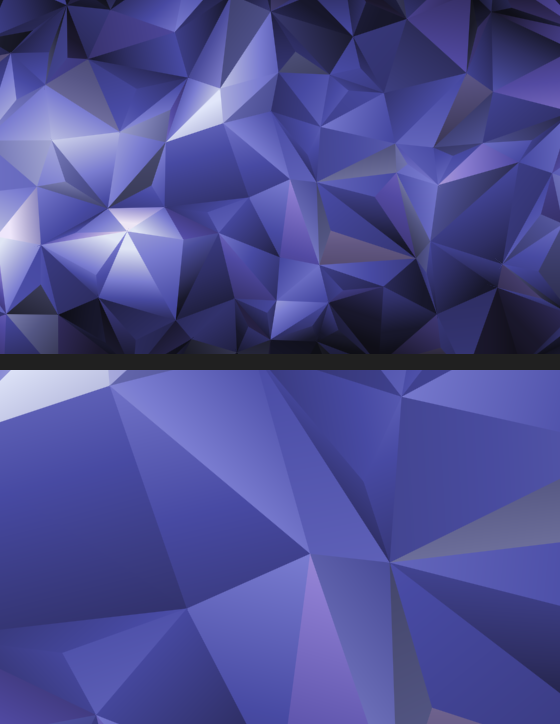
Top, the full canvas; bottom, a detail of the centre.
Give the GLSL for this background, as a WebGL 2 fragment shader.

```glsl
#version 300 es
precision highp float;
// Low-poly mesh of indigo facets with pale glowing fans and near-black margins.

uniform vec2 u_resolution;
out vec4 fragColor;

const float ROWS = 6.3;         // mesh cells per canvas height
const float JITTER = 0.88;      // vertex displacement, below one cell
const float HOT_SHARE = 0.13;   // share of vertices that glow
const float SPLIT_SHARE = 0.34; // share of triangles cut into three

const vec3 BLACK  = vec3(0.055, 0.055, 0.09);
const vec3 NIGHT  = vec3(0.09, 0.09, 0.17);
const vec3 NAVY   = vec3(0.18, 0.18, 0.39);
const vec3 INDIGO = vec3(0.28, 0.29, 0.64);
const vec3 PERI   = vec3(0.48, 0.49, 0.82);
const vec3 LILAC  = vec3(0.66, 0.67, 0.86);
const vec3 ICE    = vec3(0.88, 0.90, 0.96);

struct Vertex { vec2 pos; float tone; float glow; };

float hash(vec2 p) {
    return fract(sin(dot(p, vec2(127.1, 311.7))) * 43758.5453);
}

float cross2(vec2 a, vec2 b) { return a.x * b.y - a.y * b.x; }

float area(Vertex a, Vertex b, Vertex c) {
    return cross2(b.pos - a.pos, c.pos - a.pos);
}

// Signed distance to the line a-b, positive on its left
float side(vec2 p, vec2 a, vec2 b) {
    return cross2(b - a, p - a) / max(length(b - a), 1e-4);
}

// Broad light: bright middle band, dark top and bottom
float bandLight(vec2 uv) {
    float band = smoothstep(-0.02, 0.38, uv.y) * smoothstep(1.08, 0.68, uv.y);
    float corner = smoothstep(0.45, 0.0, uv.x) * smoothstep(0.5, 0.9, uv.y);
    return band * (1.0 - 0.4 * corner);
}

Vertex meshVertex(vec2 id, float aspect) {
    vec2 offset = vec2(hash(id + 3.7), hash(id + 19.3)) - 0.5;
    vec2 pos = id + JITTER * offset;
    float light = bandLight(pos / (ROWS * vec2(aspect, 1.0)));
    float tone = 0.09 + 0.37 * light + 0.16 * (hash(id + 41.9) - 0.5);
    float hot = step(hash(id + 67.1), HOT_SHARE);
    return Vertex(pos, tone, hot * mix(0.3, 0.72, light));
}

// Tone 0..1 to colour
vec3 ramp(float t) {
    vec3 c = mix(BLACK, NIGHT, smoothstep(0.0, 0.12, t));
    c = mix(c, NAVY, clamp((t - 0.12) / 0.14, 0.0, 1.0));
    c = mix(c, INDIGO, clamp((t - 0.26) / 0.20, 0.0, 1.0));
    c = mix(c, PERI, clamp((t - 0.46) / 0.20, 0.0, 1.0));
    c = mix(c, LILAC, clamp((t - 0.66) / 0.16, 0.0, 1.0));
    return mix(c, ICE, clamp((t - 0.82) / 0.20, 0.0, 1.0));
}

// Adds one shaded facet, weighted by its soft coverage
void addFacet(inout vec4 sum, vec2 p, Vertex a, Vertex b, Vertex c, float px) {
    float d = min(side(p, a.pos, b.pos), min(side(p, b.pos, c.pos), side(p, c.pos, a.pos)));
    float cover = clamp(d / px + 0.5, 0.0, 1.0);
    if (cover <= 0.0) return;

    vec3 w = vec3(cross2(c.pos - b.pos, p - b.pos), cross2(a.pos - c.pos, p - c.pos),
                  cross2(b.pos - a.pos, p - a.pos)) / max(area(a, b, c), 1e-4);
    vec2 centre = (a.pos + b.pos + c.pos) / 3.0;
    float angle = 6.2832 * hash(centre + 5.3);

    float tone = dot(w, vec3(a.tone, b.tone, c.tone)) + 0.26 * (hash(centre) - 0.5);
    tone += 0.13 * dot(p - centre, vec2(cos(angle), sin(angle)));
    float glow = 0.6 * dot(w, vec3(a.glow, b.glow, c.glow))
               + 0.35 * max(a.glow, max(b.glow, c.glow));
    vec3 colour = ramp(tone + glow * mix(0.15, 1.1, hash(centre + 11.7)));

    // Some facets turn steel grey, others violet
    float grey = dot(colour, vec3(0.3, 0.45, 0.25));
    colour = mix(colour, grey * vec3(0.97, 1.0, 1.12), 0.6 * smoothstep(0.68, 1.0, hash(centre + 23.1)));
    colour.r *= 1.0 + 0.16 * smoothstep(0.75, 1.0, hash(centre + 31.9));
    sum += cover * vec4(colour, 1.0);
}

// Draws a triangle whole or fanned around an inner point
void addTriangle(inout vec4 sum, vec2 p, Vertex a, Vertex b, Vertex c, float px) {
    vec2 seed = a.pos + b.pos + c.pos;
    if (hash(seed + 7.9) > SPLIT_SHARE) {
        addFacet(sum, p, a, b, c, px);
        return;
    }
    vec3 w = 0.25 + vec3(hash(seed + 1.3), hash(seed + 2.9), hash(seed + 4.1));
    w /= w.x + w.y + w.z;
    Vertex m = Vertex(w.x * a.pos + w.y * b.pos + w.z * c.pos,
                      dot(w, vec3(a.tone, b.tone, c.tone)) + 0.04,
                      dot(w, vec3(a.glow, b.glow, c.glow)));
    addFacet(sum, p, a, b, m, px);
    addFacet(sum, p, b, c, m, px);
    addFacet(sum, p, c, a, m, px);
}

void main() {
    float aspect = u_resolution.x / u_resolution.y;
    vec2 p = gl_FragCoord.xy / u_resolution.y * ROWS;
    float px = 1.3 * ROWS / u_resolution.y;
    vec4 sum = vec4(0.0);

    for (int k = 0; k < 9; k++) {
        vec2 id = floor(p) + vec2(k % 3 - 1, k / 3 - 1);
        Vertex a = meshVertex(id, aspect);
        Vertex b = meshVertex(id + vec2(1, 0), aspect);
        Vertex c = meshVertex(id + vec2(1, 1), aspect);
        Vertex d = meshVertex(id + vec2(0, 1), aspect);
        // Cut the cell along the diagonal that leaves the fuller triangles
        bool rising = min(area(a, b, c), area(a, c, d)) > min(area(a, b, d), area(b, c, d));
        if (rising) {
            addTriangle(sum, p, a, b, c, px);
            addTriangle(sum, p, a, c, d, px);
        } else {
            addTriangle(sum, p, a, b, d, px);
            addTriangle(sum, p, b, c, d, px);
        }
    }
    fragColor = vec4(sum.rgb / max(sum.a, 1e-4), 1.0);
}
```
